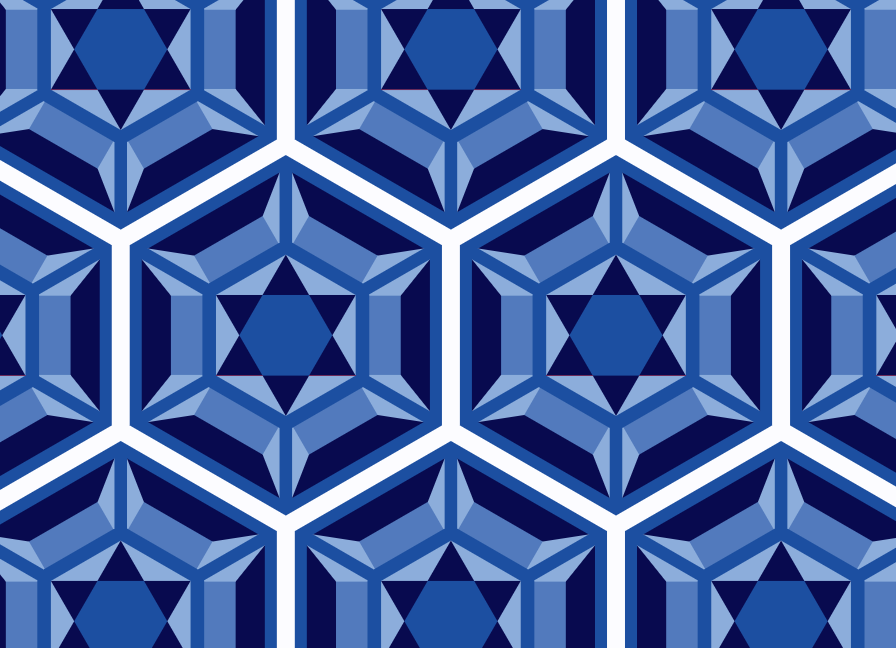
This pattern is drawn by a WebGL 2 fragment shader. Its source:

```glsl
#version 300 es
precision highp float;
// Honeycomb of faceted hexagonal tiles, each with a six-pointed star at its centre.
// The plane is split into hexagonal cells, then each cell is folded six ways so
// that a single mirrored wedge describes all of its bevels, spokes and points.

uniform vec2 u_resolution;
out vec4 fragColor;

// Lengths below are in cell pitches, except PITCH and ORIGIN (canvas widths).
#define PITCH 0.3685
#define ORIGIN vec2(0.319, 0.349)
#define TILE 0.4728      // apothem of the tile; grout lies beyond
#define BORDER 0.4364    // outer edge of the bevels
#define RIDGE 0.3480     // line between the two bevel shades
#define INNER 0.2527     // inner edge of the bevels
#define GEM 0.2115       // apothem of the hexagon around the star
#define STAR 0.1221      // apothem of the star's core
#define SPOKE 0.0190     // half width of the spokes
#define FACE 0.1200      // half length of the bevel's inner face
#define HAIRLINE 0.0012  // half width of the red line under the star

const vec3 WHITE = vec3(0.99, 0.99, 1.00);
const vec3 BLUE  = vec3(0.11, 0.31, 0.63);
const vec3 NAVY  = vec3(0.03, 0.04, 0.31);
const vec3 MID   = vec3(0.32, 0.48, 0.74);
const vec3 LIGHT = vec3(0.55, 0.68, 0.86);
const vec3 RED   = vec3(0.55, 0.10, 0.25);

const float SQRT3 = 1.7320508;
const float SIXTH = 1.0471976;

// Antialiased coverage of the region where d < 0.
float coverage(float d, float pixel) {
    return clamp(0.5 - d / pixel, 0.0, 1.0);
}

// Offset from the nearest centre of a pointy-topped hexagonal lattice.
vec2 hexCell(vec2 p) {
    vec2 s = vec2(1.0, SQRT3);
    vec2 a = mod(p + 0.5 * s, s) - 0.5 * s;
    vec2 b = mod(p, s) - 0.5 * s;
    return dot(a, a) < dot(b, b) ? a : b;
}

// Fold into one wedge: x runs towards the nearest side, y >= 0 along it.
vec2 foldSix(vec2 p) {
    float turn = round(atan(p.y, p.x) / SIXTH) * SIXTH;
    float c = cos(turn), s = sin(turn);
    return vec2(c * p.x + s * p.y, abs(c * p.y - s * p.x));
}

// Bevel shading: pale ends, a mid-blue inner face and a navy outer face.
vec3 bevelColor(vec2 q, float pixel) {
    float outerHalf = (BORDER - 2.0 * SPOKE) / SQRT3 + 0.5 * SPOKE / SQRT3 * 0.0;
    float slope = (outerHalf - FACE) / (BORDER - RIDGE);
    float ends = q.y - FACE - slope * max(q.x - RIDGE, 0.0);
    if (q.x > RIDGE) ends /= length(vec2(1.0, slope));
    vec3 face = mix(NAVY, MID, coverage(q.x - RIDGE, pixel));
    return mix(LIGHT, face, coverage(ends, pixel));
}

// Star shading: blue core, navy points and pale gaps between them.
vec3 starColor(vec2 q, float pixel) {
    float near = dot(q, vec2(0.5 * SQRT3, 0.5)) - STAR;
    float far = dot(q, vec2(0.5 * SQRT3, -0.5)) - STAR;
    vec3 color = mix(LIGHT, NAVY, coverage(far, pixel));
    return mix(color, BLUE, coverage(near, pixel));
}

void main() {
    float pixel = 1.0 / (u_resolution.x * PITCH);
    vec2 p = hexCell((gl_FragCoord.xy / u_resolution.x - ORIGIN) / PITCH);
    vec2 q = foldSix(p);

    // Tile on white grout
    vec3 color = mix(WHITE, BLUE, coverage(q.x - TILE, pixel));

    // Bevels, separated by spokes towards the corners
    float spoke = SPOKE - (0.5 * q.x - 0.5 * SQRT3 * q.y);
    float bevel = max(max(q.x - BORDER, INNER - q.x), spoke);
    color = mix(color, bevelColor(q, pixel), coverage(bevel, pixel));

    // Central star
    color = mix(color, starColor(q, pixel), coverage(q.x - GEM, pixel));

    // Thin red line below the two lower side points
    float side = abs(abs(p.x) - 2.0 * STAR / SQRT3) - STAR / SQRT3;
    float line = max(abs(p.y + STAR) - HAIRLINE, side);
    color = mix(color, RED, 0.8 * coverage(line, pixel));

    fragColor = vec4(color, 1.0);
}
```
